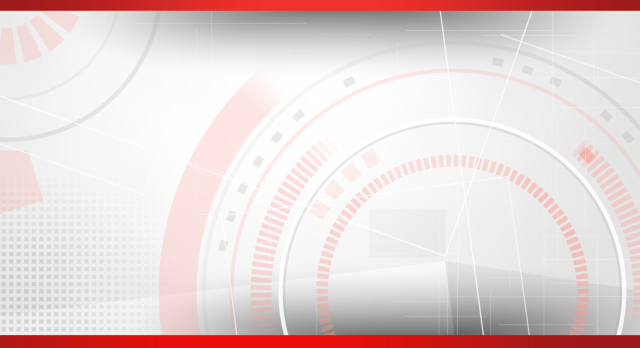
A Shadertoy shader for this background:

```glsl
const vec3 PAPER = vec3(0.975, 0.97, 0.97);
const vec3 PINK = vec3(0.99, 0.60, 0.57);
const vec3 GREY = vec3(0.62, 0.61, 0.62);
const vec3 RED_DARK = vec3(0.62, 0.10, 0.10);
const vec3 RED_TOP = vec3(0.94, 0.19, 0.18);
const vec3 RED_BOTTOM = vec3(0.93, 0.05, 0.04);
const vec2 HUB = vec2(1.300, 0.163);
const vec2 CORNER_HUB = vec2(0.02, 1.04);
const float TOP_EDGE = 0.969;
const float BOTTOM_EDGE = 0.037;
const float DOT_PITCH = 0.0216;
const float SHADOW = 0.50;
const int HAIRLINES = 56;

// Long white strokes: start.xy, end.xy
const vec4 STROKES[9] = vec4[9](
    vec4(0.0, 0.724, 1.279, 0.264), vec4(1.279, 0.264, 1.54, 1.0),
    vec4(1.265, 0.97, 1.394, 0.0), vec4(0.637, 0.380, 1.459, 0.493),
    vec4(1.459, 0.493, 1.526, 0.0), vec4(0.637, 0.380, 0.685, 0.0),
    vec4(0.0, 0.587, 0.413, 0.442), vec4(0.413, 0.442, 0.505, 0.71),
    vec4(1.44, 0.90, 1.846, 0.76));

float px;

float hash(float n) { return fract(sin(n * 12.9898) * 437.585); }

vec2 gradient(vec2 c) {
    float a = 6.2832 * hash(dot(c, vec2(1.37, 7.91)));
    return vec2(cos(a), sin(a));
}

float gradientNoise(vec2 p) {
    vec2 i = floor(p), f = fract(p), u = f * f * (3.0 - 2.0 * f);
    vec2 e = vec2(1.0, 0.0);
    return mix(mix(dot(gradient(i), f), dot(gradient(i + e), f - e), u.x),
               mix(dot(gradient(i + e.yx), f - e.yx), dot(gradient(i + 1.0), f - 1.0), u.x), u.y);
}

// Coverage of a shape from its signed distance
float fill(float d) { return 1.0 - smoothstep(-px, px, d); }

float band(float r, float inner, float outer) {
    return fill(abs(r - 0.5 * (inner + outer)) - 0.5 * (outer - inner));
}

float stroke(vec2 p, vec2 a, vec2 b, float halfWidth) {
    vec2 v = b - a;
    float t = clamp(dot(p - a, v) / dot(v, v), 0.0, 1.0);
    return fill(length(p - a - v * t) - halfWidth);
}

// Coverage of the area to the left of a -> b
float leftOf(vec2 p, vec2 a, vec2 b) {
    vec2 v = normalize(b - a);
    return fill(v.y * (p.x - a.x) - v.x * (p.y - a.y));
}

// Radial ticks; duty is the filled share of each step
float ticks(float angle, float r, float count, float duty) {
    float stepArc = 6.2832 / count;
    float d = abs(fract(angle / stepArc) - 0.5) - 0.5 * duty;
    return fill(d * stepArc * r);
}

float window(float a, float lo, float hi, float soft) {
    return smoothstep(lo - soft, lo + soft, a) * (1.0 - smoothstep(hi - soft, hi + soft, a));
}

float edgeShadow(float x, float depth, vec2 size) {
    float e = length(vec2(pow(abs(x) / size.x, 2.0), depth / size.y));
    return pow(max(1.0 - e, 0.0), 1.8);
}

void paintDial(inout vec3 col, vec2 p) {
    vec2 d = p - HUB;
    float r = length(d), a = atan(d.x, d.y);
    float left = 1.0 - smoothstep(-0.9, -0.4, a);
    col = mix(col, PINK, 0.24 * band(r, 0.735, 0.844) * window(a, -2.2, -0.76, 0.08));
    col = mix(col, GREY, 0.20 * band(r, 0.708, 0.720) * (0.45 + 0.55 * smoothstep(-0.2, 0.7, a)));
    col = mix(col, PINK, 0.20 * band(r, 0.629, 0.640));
    col = mix(col, PINK, 0.32 * band(r, 0.520, 0.580) * ticks(a, r, 160.0, 0.62)
        * (window(a, -1.75, -0.75, 0.12) + window(a, 0.72, 1.7, 0.04)));
    col = mix(col, PINK, 0.55 * band(r, 0.535, 0.565) * window(a, 0.74, 0.82, 0.01));
    // Scattered blocks
    float cell = floor(a * 48.0 / 6.2832);
    col = mix(col, GREY, 0.20 * band(r, 0.660, 0.682) * ticks(a, r, 48.0, 0.35) * step(0.45, hash(cell)));
    col = mix(col, PINK, 0.16 * band(r, 0.425, 0.470) * ticks(a, r, 40.0, 0.6) * window(a, -1.1, -0.5, 0.05));
    // Inner ticks and bright ring
    float glow = 0.28 + 0.22 * smoothstep(0.1, 0.8, a) + 0.1 * left;
    col = mix(col, PINK, glow * band(r, 0.358, 0.392) * ticks(a, r, 110.0, 0.65));
    col = mix(col, GREY, 0.22 * band(r, 0.480, 0.487));
    col = mix(col, vec3(1.0), 0.85 * band(r, 0.488, 0.500));
}

void paintCorner(inout vec3 col, vec2 p) {
    vec2 d = p - CORNER_HUB;
    float r = length(d), a = atan(d.y, d.x);
    col = mix(col, GREY, 0.20 * band(r, 0.435, 0.448));
    col = mix(col, GREY, 0.10 * band(r, 0.320, 0.328));
    col = mix(col, PINK, 0.22 * band(r, 0.120, 0.225) * ticks(a, r, 18.0, 0.7));
}

void mainImage(out vec4 fragColor, in vec2 fragCoord) {
    px = 0.75 / iResolution.y;
    vec2 p = fragCoord / iResolution.y;
    float width = iResolution.x / iResolution.y;

    // Paper with a bright heart and greyer sides
    float away = length((p - vec2(0.78, 0.66)) / vec2(1.15, 0.85));
    vec3 col = mix(vec3(0.995), PAPER - 0.085, smoothstep(0.15, 1.1, away));
    col += 0.012 * gradientNoise(p * 6.0);

    // Edge shadows and folded facets
    col -= SHADOW * edgeShadow(p.x - 0.98, TOP_EDGE - p.y, vec2(0.82, 0.20));
    col -= SHADOW * edgeShadow(p.x - 1.14, p.y - BOTTOM_EDGE, vec2(0.80, 0.21));
    vec2 fold = vec2(1.279, 0.250);
    float below = leftOf(p, vec2(1.846, 0.165), fold);
    col -= 0.045 * below * leftOf(p, fold, vec2(1.310, 0.0));
    col += 0.035 * leftOf(p, fold, vec2(0.30, 0.130)) * leftOf(p, vec2(1.310, 0.0), fold);
    col -= 0.025 * fill(max(abs(p.x - 1.17) - 0.11, abs(p.y - 0.33) - 0.07));

    // Square dots fading to the right and upward
    vec2 dotCell = abs(fract(p / DOT_PITCH) - 0.5) * DOT_PITCH;
    float dots = fill(max(dotCell.x, dotCell.y) - 0.28 * DOT_PITCH);
    col -= 0.10 * dots * (1.0 - smoothstep(0.05, 0.58, p.x)) * (1.0 - smoothstep(0.2, 0.56, p.y));

    // Pink shard at the left side
    float shard = leftOf(p, vec2(0.125, 0.423), vec2(0.08, 0.57))
        * leftOf(p, vec2(0.0, 0.385), vec2(0.125, 0.423)) * fill(p.y - 0.567);
    col = mix(col, PINK, 0.22 * shard);

    paintDial(col, p);
    paintCorner(col, p);

    // Fine hairlines, alternately upright and level
    for (int i = 0; i < HAIRLINES; i++) {
        float k = float(i) + 1.0;
        vec2 mid = vec2(width * sqrt(hash(k)), hash(k + 71.3));
        vec2 reach = (0.06 + 0.2 * hash(k + 33.7)) * (i % 2 == 0 ? vec2(1.0, 0.0) : vec2(0.0, 1.0));
        col = mix(col, vec3(1.0), 0.30 * stroke(p, mid - reach, mid + reach, 0.0008));
    }
    for (int i = 0; i < 9; i++) {
        float strength = i < 3 ? 0.8 : 0.6;
        col = mix(col, vec3(1.0), strength * stroke(p, STROKES[i].xy, STROKES[i].zw, 0.0018));
    }

    // Red bars, brightest near their middles
    float topLight = 1.0 - smoothstep(0.1, 0.95, abs(p.x - 0.92));
    float bottomLight = 1.0 - smoothstep(0.1, 1.0, abs(p.x - 0.75));
    col = mix(col, mix(RED_DARK, RED_TOP, topLight), fill(TOP_EDGE - p.y));
    col = mix(col, mix(RED_DARK, RED_BOTTOM, bottomLight), fill(p.y - BOTTOM_EDGE));
    fragColor = vec4(clamp(col, 0.0, 1.0), 1.0);
}
```
